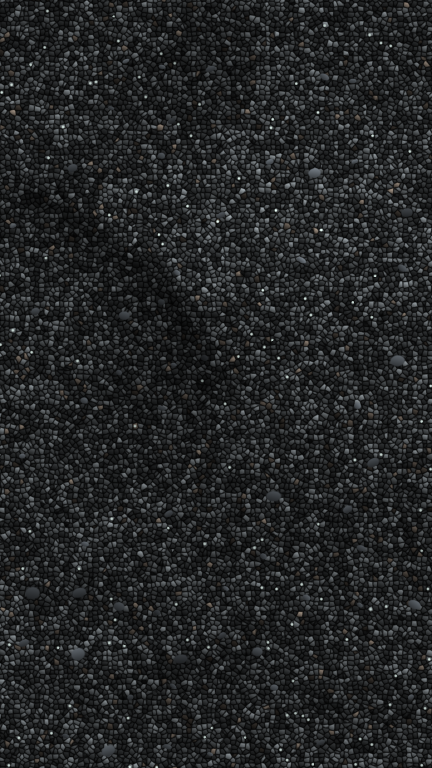
A WebGL 1 fragment shader for this texture:

```glsl
precision highp float;
// Dark volcanic sand: packed glinting grains, scattered pebbles and soft shadowed dunes.
uniform vec2 u_resolution;

const float GRAINS_ACROSS = 88.0;
const float PEBBLE_CELLS = 9.0;
const vec3 SAND_TINT = vec3(0.95, 1.0, 1.03);
const vec3 WARM_TINT = vec3(1.25, 1.0, 0.78);
const vec3 PEBBLE_GREY = vec3(0.29, 0.31, 0.33);
const vec3 GLINT = vec3(0.72, 0.78, 0.76);
const vec2 LIGHT_DIR = vec2(0.35, 0.94);

float hash(vec2 p) {
  vec3 q = fract(vec3(p.xyx) * 0.1031);
  q += dot(q, q.yzx + 33.33);
  return fract((q.x + q.y) * q.z);
}

vec2 hash2(vec2 p) {
  return vec2(hash(p + 17.3), hash(p + 71.9));
}

float noise(vec2 p) {
  vec2 i = floor(p), f = fract(p);
  f = f * f * (3.0 - 2.0 * f);
  return mix(mix(hash(i), hash(i + vec2(1.0, 0.0)), f.x),
             mix(hash(i + vec2(0.0, 1.0)), hash(i + 1.0), f.x), f.y);
}

float fbm(vec2 p) {
  float sum = 0.0, amp = 0.5;
  for (int i = 0; i < 4; i++) {
    sum += amp * noise(p);
    p = p * 2.03 + 9.7;
    amp *= 0.5;
  }
  return sum;
}

float blob(vec2 p, vec2 center, vec2 radius) {
  vec2 d = (p - center) / radius;
  return exp(-dot(d, d));
}

// Large-scale light: a curved dune crease, hollows and a lit slope (y runs downward).
float duneLight(vec2 p) {
  float rise = 0.93 - p.y;
  float side = 0.49 - 1.6 * rise * rise - p.x + 0.06 * (noise(p * 9.0) - 0.5);
  float crease = smoothstep(-0.06, 0.03, side) * exp(-max(side, 0.0) / 0.13);
  crease *= smoothstep(0.34, 0.52, p.y) * (1.0 - smoothstep(0.75, 1.12, p.y));
  float light = 0.82 + 0.42 * fbm(p * vec2(3.0, 4.0));
  light += 0.2 * blob(p, vec2(0.66, 0.56), vec2(0.36, 0.28));
  light -= 0.28 * blob(p, vec2(0.45, 0.13), vec2(0.14, 0.17));
  light -= 0.22 * blob(p, vec2(0.08, 0.45), vec2(0.22, 0.09));
  light -= 0.16 * blob(p, vec2(0.65, 1.56), vec2(0.35, 0.14));
  return light * (1.0 - 0.55 * crease);
}

// Packed grains: rounded Voronoi cells with dark gaps and a lit upper side.
vec3 grains(vec2 p) {
  vec2 base = floor(p), nearestId = base, offset = vec2(0.0);
  float near = 8.0, second = 8.0;
  for (int y = -1; y <= 1; y++) {
    for (int x = -1; x <= 1; x++) {
      vec2 id = base + vec2(float(x), float(y));
      vec2 d = p - id - 0.5 - 0.85 * (hash2(id) - 0.5);
      float dist = length(d) + 0.22 * hash(id + 5.1);
      if (dist < near) {
        second = near;
        near = dist;
        nearestId = id;
        offset = d;
      } else {
        second = min(second, dist);
      }
    }
  }
  float shade = hash(nearestId + 41.0);
  float body = smoothstep(0.0, 0.42, second - near);
  float facing = clamp(1.0 + 0.75 * dot(offset, LIGHT_DIR), 0.5, 1.5);
  float value = mix(0.11, 0.39, shade * shade) * mix(0.24, 1.0, body) * facing;
  float warm = 0.5 * step(0.965, hash(nearestId + 83.0));
  vec3 color = value * mix(SAND_TINT, WARM_TINT, warm);
  float glint = step(0.991, hash(nearestId + 129.0));
  glint *= 1.0 - smoothstep(0.12, 0.42, length(offset));
  return mix(color, GLINT, glint);
}

// Sparse smooth oval pebbles; rgb is colour, alpha is coverage.
vec4 pebble(vec2 p) {
  vec2 id = floor(p);
  vec2 d = fract(p) - 0.5 - 0.55 * (hash2(id + 200.0) - 0.5);
  float angle = 1.2 * (hash(id + 7.0) - 0.5);
  float c = cos(angle), s = sin(angle);
  d = mat2(c, -s, s, c) * d;
  float size = mix(0.06, 0.16, pow(hash(id + 31.0), 2.0));
  vec2 q = d / (size * vec2(1.15, mix(0.6, 1.0, hash(id + 61.0))));
  float present = step(0.66, hash(id + 93.0));
  float cover = present * (1.0 - smoothstep(0.8, 1.1, length(q)));
  float shade = mix(0.65, 1.15, hash(id + 121.0)) * (0.9 + 0.3 * dot(q, LIGHT_DIR));
  return vec4(PEBBLE_GREY * shade, cover);
}

vec3 sand(vec2 p, float height) {
  vec4 stone = pebble(p * PEBBLE_CELLS + 3.0);
  vec3 color = mix(grains(p * GRAINS_ACROSS + 20.0), stone.rgb, stone.a);
  return color * duneLight(vec2(p.x, height - p.y));
}

void main() {
  float height = u_resolution.y / u_resolution.x;
  vec3 color = vec3(0.0);
  for (int i = 0; i < 4; i++) {
    vec2 shift = vec2(mod(float(i), 2.0), floor(float(i) * 0.5)) * 0.5 - 0.25;
    color += sand((gl_FragCoord.xy + shift) / u_resolution.x, height);
  }
  gl_FragColor = vec4(color * 0.25, 1.0);
}
```
